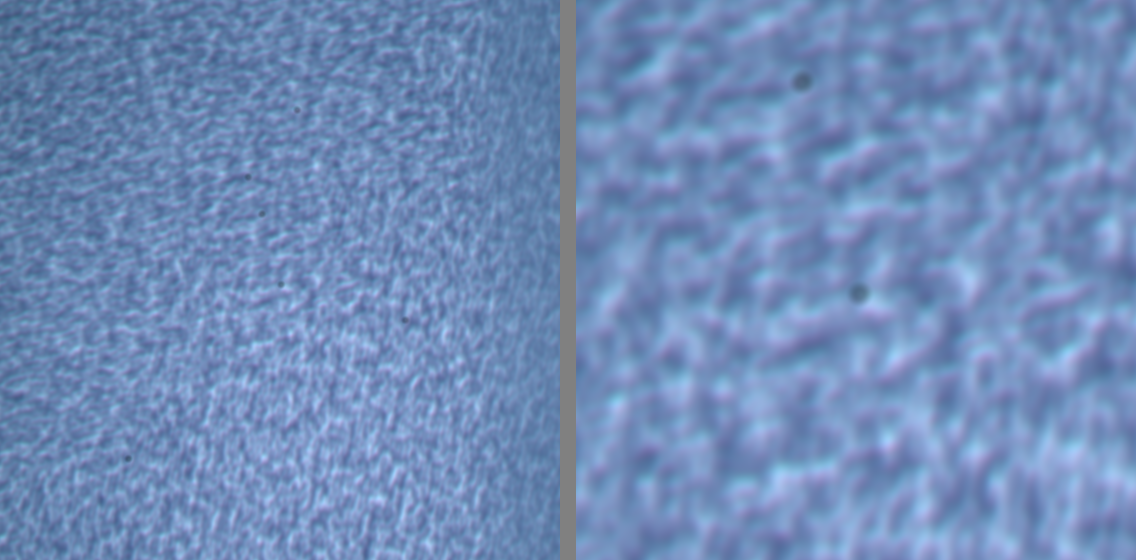
Left, the full canvas; right, a detail of the centre.
Give the GLSL for this texture, as a Shadertoy shader.

```glsl
// Soft blue pebbled skin under a broad, low glow that fades to the edges.
// Two stretched gradient noises, slanted and upright, blend into the grain;
// each colour channel reads it at a small offset, giving cyan and purple rims.

vec2 hashGradient(vec2 cell) {
    vec3 q = fract(cell.xyx * vec3(0.1031, 0.1030, 0.0973));
    q += dot(q, q.yzx + 33.33);
    float angle = 6.2832 * fract((q.x + q.y) * q.z);
    return vec2(cos(angle), sin(angle));
}

float gradientNoise(vec2 p) {
    vec2 i = floor(p), f = fract(p);
    vec2 u = f * f * f * (f * (f * 6.0 - 15.0) + 10.0);
    float a = dot(hashGradient(i), f);
    float b = dot(hashGradient(i + vec2(1, 0)), f - vec2(1, 0));
    float c = dot(hashGradient(i + vec2(0, 1)), f - vec2(0, 1));
    float d = dot(hashGradient(i + vec2(1, 1)), f - vec2(1, 1));
    return mix(mix(a, b, u.x), mix(c, d, u.x), u.y);
}

vec2 rotate(vec2 p, float angle) {
    float c = cos(angle), s = sin(angle);
    return vec2(c * p.x + s * p.y, c * p.y - s * p.x);
}

// Grain elongated along the given direction, in two octaves
float stretchedGrain(vec2 p, float angle) {
    vec2 q = rotate(p, angle);
    return gradientNoise(q * vec2(34.0, 58.0) + 40.0)
         + 0.65 * gradientNoise(q * vec2(66.0, 98.0) + 170.0);
}

float grainHeight(vec2 p) {
    // The pebbles turn upright towards the lower right
    float turn = 0.5 + 0.9 * (p.x - p.y) + 0.4 * gradientNoise(p * 5.0);
    float upright = smoothstep(0.1, 0.9, turn);
    float slanted = 1.0 - upright;
    float grain = slanted * stretchedGrain(p, 0.3)
                + upright * stretchedGrain(p + 3.0, 1.35);
    grain /= length(vec2(slanted, upright));
    // Faint long scratches
    float scratches = gradientNoise(rotate(p, -0.22) * vec2(62.0, 9.0) + 300.0);
    return grain + 0.3 * scratches + 0.25 * (grain * grain - 0.1);
}

// Few small dark pits
float pits(vec2 p) {
    float mask = 0.0;
    for (int k = 0; k < 6; k++) {
        vec2 center = 0.5 + 0.48 * hashGradient(vec2(k, 7)) * fract(0.618 * float(k) + 0.4);
        mask += 1.0 - smoothstep(0.002, 0.009, length(p - center));
    }
    return min(mask, 1.0);
}

void mainImage(out vec4 fragColor, in vec2 fragCoord) {
    vec2 p = fragCoord / iResolution.xy;

    // Broad light: glow low in the middle, shaded right side and corners
    vec2 fromGlow = (p - vec2(0.58, 0.24)) / vec2(0.42, 0.54);
    float glow = exp(-dot(fromGlow, fromGlow));
    float rightEdge = 0.87 + 0.03 * gradientNoise(p * 6.0);
    float shade = smoothstep(rightEdge - 0.06, rightEdge + 0.08, p.x);
    float corner = smoothstep(0.55, 0.0, length(p - vec2(0.0, 1.0)));
    float leftEdge = smoothstep(0.12, 0.0, p.x);
    float clouds = gradientNoise(p * 4.0 + 11.0) + 0.6 * gradientNoise(p * 10.0);

    vec3 color = mix(vec3(0.375, 0.495, 0.660), vec3(0.495, 0.600, 0.785), glow);
    color -= vec3(0.035, 0.025, 0.030) * shade;
    color -= vec3(0.035, 0.035, 0.050) * (corner + 0.5 * leftEdge);
    color += 0.025 * clouds;

    // Grain relief with a colour fringe across its rims
    vec3 relief = vec3(grainHeight(p + vec2(-0.001, 0.0035)),
                       grainHeight(p),
                       grainHeight(p + vec2(0.0005, 0.0015)));
    float contrast = mix(0.17, 0.24, glow) * (1.0 - 0.45 * shade);
    color += relief * contrast * vec3(0.92, 1.0, 0.95);

    color *= 1.0 - 0.3 * pits(p);
    fragColor = vec4(clamp(color, 0.0, 1.0), 1.0);
}
```
